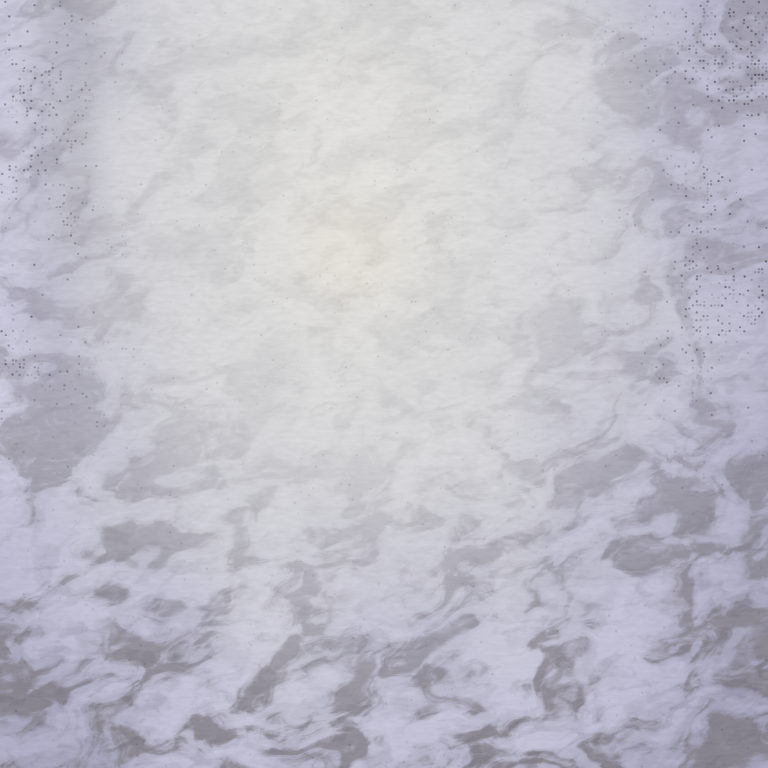
Write a WebGL 2 fragment shader that draws this texture.

```glsl
#version 300 es
precision highp float;
// Frosted, softly lit surface: a warm white glow fades to lavender at the rim.
// Warped gradient noise forms ragged taupe hollows and pale flakes, which grow
// stronger toward the bottom; fine streaks and sparse specks add the grain.
uniform vec2 u_resolution;
out vec4 fragColor;

// Integer hash of a lattice cell, two values in 0..1
vec2 hash2(vec2 cell) {
    uvec2 q = uvec2(ivec2(cell)) * uvec2(1597u, 3812u) + uvec2(7919u, 104729u);
    q = q * 1664525u + 1013904223u;
    q.x += q.y * 1664525u;
    q.y += q.x * 1664525u;
    q ^= q >> 16u;
    q.x += q.y * 1664525u;
    q.y += q.x * 1664525u;
    q ^= q >> 16u;
    return vec2(q & 65535u) / 65535.0;
}

float cornerSlope(vec2 cell, vec2 offset) {
    float angle = 6.28319 * hash2(cell).x;
    return dot(vec2(cos(angle), sin(angle)), offset);
}

float gradientNoise(vec2 p) {
    vec2 i = floor(p), f = fract(p);
    vec2 w = f * f * f * (f * (f * 6.0 - 15.0) + 10.0);
    vec2 e = vec2(1.0, 0.0);
    float low = mix(cornerSlope(i, f), cornerSlope(i + e, f - e), w.x);
    float high = mix(cornerSlope(i + e.yx, f - e.yx), cornerSlope(i + 1.0, f - 1.0), w.x);
    return mix(low, high, w.y);
}

float fbm(vec2 p, int octaves, float gain) {
    float sum = 0.0, amplitude = 1.0;
    for (int k = 0; k < octaves; k++) {
        sum += amplitude * gradientNoise(p);
        p = p * 2.03 + vec2(17.3, 9.1);
        amplitude *= gain;
    }
    return sum;
}

// Ragged flakes: wide cells, tilted and bent by a second noise
float flakes(vec2 uv, vec2 scale, float bend) {
    vec2 p = vec2(uv.x + 0.25 * uv.y, uv.y - 0.3 * uv.x) * scale;
    vec2 warp = vec2(fbm(p * 0.7 + 31.0, 3, 0.5), fbm(p * 0.7 + 57.0, 3, 0.5));
    return fbm(p + bend * warp, 5, 0.52);
}

// Distance from the glow, longer above it than below
float glowDistance(vec2 uv, vec2 center) {
    vec2 d = uv - center;
    return length(d / vec2(0.52, d.y > 0.0 ? 0.85 : 0.74));
}

vec3 glowRamp(float d) {
    vec3 color = mix(vec3(0.875, 0.873, 0.86), vec3(0.83, 0.83, 0.842), smoothstep(0.0, 0.6, d));
    color = mix(color, vec3(0.725, 0.72, 0.795), smoothstep(0.42, 1.0, d));
    return mix(color, vec3(0.63, 0.625, 0.715), smoothstep(0.9, 1.4, d));
}

// One small round dot in some cells of a grid
float specks(vec2 uv, float cells, float density) {
    vec2 p = uv * cells;
    vec2 cell = floor(p);
    vec2 pick = hash2(cell + 211.0);
    vec2 spot = 0.35 + 0.3 * hash2(cell + 503.0);
    float dot0 = 1.0 - smoothstep(0.1, 0.5, length(fract(p) - spot));
    return dot0 * step(pick.x, density) * pick.y;
}

void main() {
    vec2 uv = gl_FragCoord.xy / u_resolution;

    // Glow with a cloudy falloff
    float cloud = fbm(uv * vec2(5.0, 4.0) + 3.0, 3, 0.5);
    float d = glowDistance(uv, vec2(0.46, 0.74));
    vec3 color = glowRamp(d + 0.16 * cloud * smoothstep(0.1, 0.8, d));
    float warmth = 1.0 - smoothstep(0.0, 0.13, length(uv - vec2(0.46, 0.67)));
    color += warmth * vec3(0.012, 0.0, -0.018);

    // Dim band along the upper left, paler rim beside it
    float band = exp(-pow((uv.x - 0.1 - 0.03 * cloud) / 0.04, 2.0));
    color -= 0.05 * band * smoothstep(0.55, 0.85, uv.y);
    color += 0.05 * (1.0 - smoothstep(0.0, 0.07, uv.x)) * smoothstep(0.2, 0.5, uv.y);

    // Hollows and raised flakes
    float lowness = 1.0 - smoothstep(0.0, 0.6, uv.y);
    float depth = smoothstep(0.35, 1.1, d) * mix(0.4, 1.0, lowness);
    float relief = flakes(uv, vec2(10.0, 16.0), 1.1) + 0.3 * cloud;
    float detail = flakes(uv + 4.0, vec2(23.0, 42.0), 0.9);
    float hollow = smoothstep(-0.06, 0.36, relief + 0.22 * detail);
    color = mix(color, vec3(0.50, 0.485, 0.515), hollow * mix(0.07, 0.8, depth));
    float raised = smoothstep(0.05, 0.4, -relief - 0.3 * detail);
    color += raised * mix(0.008, 0.045, depth) * vec3(0.95, 0.95, 1.1);
    color -= 0.03 * smoothstep(0.1, 0.45, detail) * mix(0.6, 1.0, depth);

    // Fine horizontal streaks and rim specks
    color += 0.022 * fbm(uv * vec2(55.0, 170.0), 2, 0.6);
    float rim = smoothstep(0.27, 0.48, abs(uv.x - 0.48)) * smoothstep(0.3, 0.6, uv.y);
    float scatter = rim * smoothstep(-0.15, 0.3, fbm(uv * 7.0 + 71.0, 3, 0.5));
    color -= 0.3 * specks(uv, 210.0, 0.02 + 0.28 * scatter) * mix(0.25, 1.0, rim);

    fragColor = vec4(clamp(color, 0.0, 1.0), 1.0);
}
```
